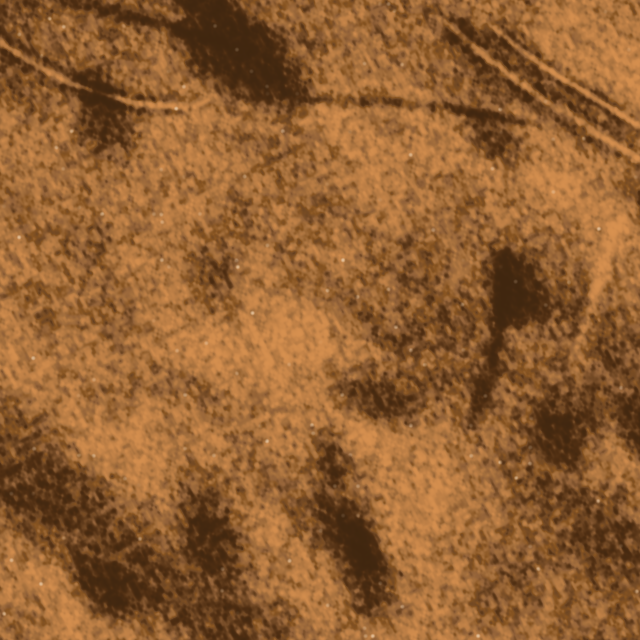
Write a WebGL 1 fragment shader that draws this texture.

```glsl
precision highp float;
// Rough sunlit sand: diagonal swells, scattered shadowed pits, a few furrows and ridges,
// all covered in soft grain. Signed brightness layers are summed, squashed to a 0..1 tone
// and coloured through a continuous ochre ramp.
uniform vec2 u_resolution;

const vec2 SLOPE = vec2(0.80, -0.60);   // main direction of the swells

float hash(vec2 p) {
  vec3 h = fract(vec3(p.xyx) * 0.1031);
  h += dot(h, h.yzx + 33.33);
  return fract((h.x + h.y) * h.z);
}

vec2 hash2(vec2 p) { return vec2(hash(p + 17.3), hash(p + 71.9)); }

// Smooth value noise in -1..1
float noise(vec2 p) {
  vec2 i = floor(p);
  vec2 f = fract(p);
  f = f * f * (3.0 - 2.0 * f);
  float low = mix(hash(i), hash(i + vec2(1.0, 0.0)), f.x);
  float high = mix(hash(i + vec2(0.0, 1.0)), hash(i + vec2(1.0, 1.0)), f.x);
  return 2.0 * mix(low, high, f.y) - 1.0;
}

// Coordinates along and across a unit direction
vec2 alongAcross(vec2 p, vec2 dir) {
  return vec2(dot(p, dir), dot(p, vec2(-dir.y, dir.x)));
}

// Soft elongated hollows, one possible per cell
float pits(vec2 p, float cells, float chance) {
  vec2 home = floor(p * cells);
  float shade = 0.0;
  for (int y = -1; y <= 1; y++) {
    for (int x = -1; x <= 1; x++) {
      vec2 cell = home + vec2(float(x), float(y));
      vec2 rnd = hash2(cell);
      vec2 center = (cell + 0.2 + 0.6 * rnd) / cells;
      float turn = -0.65 + 1.3 * (hash(cell + 5.7) - 0.6);
      vec2 q = alongAcross(p - center, vec2(cos(turn), sin(turn)));
      vec2 radius = vec2(0.07 + 0.06 * rnd.y, 0.04 + 0.025 * rnd.x);
      float inside = smoothstep(1.2, 0.1, length(q / radius));
      shade = max(shade, inside * step(hash(cell + 41.0), chance));
    }
  }
  return shade;
}

// x: signed offset from a bowed line from a to b, in widths; y: fade at its ends
vec2 bowedLine(vec2 p, vec2 a, vec2 b, float bow, float width) {
  float len = length(b - a);
  vec2 q = alongAcross(p - a, (b - a) / len);
  float t = q.x / len;
  float ends = smoothstep(-0.03, 0.1, t) * smoothstep(1.03, 0.85, t);
  return vec2((q.y - bow * 4.0 * t * (1.0 - t)) / width, ends);
}

float stroke(vec2 p, vec2 a, vec2 b, float bow, float width) {
  vec2 line = bowedLine(p, a, b, bow, width);
  return exp(-line.x * line.x) * line.y;
}

// A bright crest between two dark grooves
float furrow(vec2 p, vec2 a, vec2 b, float bow, float width) {
  vec2 line = bowedLine(p, a, b, bow, width);
  float d2 = line.x * line.x;
  return (3.0 * exp(-1.6 * d2) - 2.3 * exp(-0.25 * d2)) * line.y;
}

// Sparse pale glints
float glints(vec2 p, float cells) {
  vec2 cell = floor(p * cells);
  float spot = smoothstep(0.4, 0.05, length(fract(p * cells) - 0.4 - 0.2 * hash2(cell)));
  return spot * smoothstep(0.975, 1.0, hash(cell + 9.1));
}

float ramp(float lo, float hi, float t) { return clamp((t - lo) / (hi - lo), 0.0, 1.0); }

// Chroma 0..1 picks a dusty or a rich midtone
vec3 sandColor(float tone, float chroma) {
  vec3 middle = mix(vec3(0.57, 0.38, 0.22), vec3(0.53, 0.33, 0.13), chroma);
  vec3 c = mix(vec3(0.25, 0.15, 0.06), vec3(0.31, 0.18, 0.07), ramp(0.0, 0.07, tone));
  c = mix(c, vec3(0.44, 0.28, 0.14), ramp(0.07, 0.23, tone));
  c = mix(c, middle, ramp(0.23, 0.46, tone));
  c = mix(c, vec3(0.65, 0.44, 0.24), ramp(0.46, 0.73, tone));
  c = mix(c, vec3(0.76, 0.51, 0.28), ramp(0.73, 0.92, tone));
  return c * mix(1.0, 1.12, ramp(0.92, 1.0, tone));
}

void main() {
  vec2 p = gl_FragCoord.xy / u_resolution.y;
  vec2 warp = vec2(noise(p * 13.0), noise(p * 13.0 + 40.0));
  vec2 ground = p + 0.016 * warp;
  vec2 track = p + 0.004 * warp;

  // Swells, lumps and hollows
  float light = 0.12 + 1.2 * noise(alongAcross(ground, SLOPE) * vec2(3.2, 8.5) + 3.0);
  light += 0.5 * noise(alongAcross(ground, SLOPE) * vec2(12.0, 20.0) + 60.0);
  light -= 1.9 * pits(ground, 4.2, 0.72);

  // Furrows, shadowed bands and one pale ridge
  light += furrow(track, vec2(-0.03, 0.96), vec2(0.31, 0.835), -0.035, 0.008);
  light += furrow(track, vec2(0.68, 0.98), vec2(1.04, 0.73), -0.012, 0.010);
  light += furrow(track, vec2(0.76, 0.97), vec2(1.06, 0.77), -0.010, 0.007);
  light -= 1.4 * stroke(track, vec2(0.08, 1.0), vec2(0.38, 0.92), 0.008, 0.010);
  light -= 1.9 * stroke(track, vec2(0.27, 1.03), vec2(0.49, 0.83), 0.015, 0.034);
  light -= 1.6 * stroke(track, vec2(0.47, 0.845), vec2(0.86, 0.80), 0.012, 0.009);
  light -= 1.8 * stroke(track, vec2(0.79, 0.61), vec2(0.73, 0.32), 0.018, 0.013);
  light -= 1.2 * stroke(ground, vec2(0.34, 0.68), vec2(0.68, 0.44), -0.01, 0.028);
  light -= 1.5 * stroke(ground, vec2(0.50, 0.34), vec2(0.61, 0.0), 0.0, 0.034);
  light += 1.2 * stroke(track, vec2(0.99, 0.70), vec2(0.90, 0.41), -0.012, 0.012);

  // Grain, slightly longer than wide
  vec2 grainSpace = alongAcross(p, vec2(0.47, -0.88));
  light += 0.92 * noise(grainSpace * vec2(98.0, 135.0));
  light += 0.45 * noise(grainSpace * vec2(190.0, 240.0) + 20.0);

  float tone = 1.0 / (1.0 + exp(-1.9 * light));
  float chroma = smoothstep(-0.5, 0.4, noise(p * 70.0 + 90.0));
  vec3 color = mix(sandColor(tone, chroma), vec3(0.92, 0.80, 0.66), glints(p, 85.0) * (0.2 + 0.7 * tone));
  gl_FragColor = vec4(color, 1.0);
}
```
